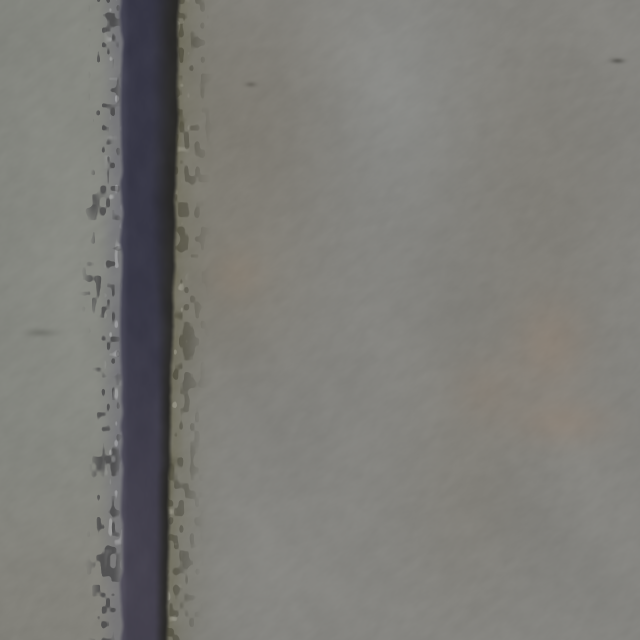
Write a three.js fragment shader that draws this texture.

```glsl
// Two weathered stone slabs parted by a dark, nearly vertical joint.
// Soft colour patches and slanted noise tint the stone; a wandering edge
// shapes the joint, and thresholded noise chips the slab rims.
varying vec2 vUv;

const vec3 STONE = vec3(0.520, 0.518, 0.502);
const vec3 LEFT_STONE = vec3(0.512, 0.518, 0.493);
const vec3 WARM_STONE = vec3(0.495, 0.480, 0.445);
const vec3 LIP_OLIVE = vec3(0.425, 0.415, 0.335);
const vec3 RIM_LILAC = vec3(0.435, 0.435, 0.465);
const vec3 JOINT_BLUE = vec3(0.220, 0.220, 0.278);
const vec3 JOINT_VIOLET = vec3(0.270, 0.260, 0.310);
const vec3 JOINT_DARK = vec3(0.165, 0.163, 0.155);
const vec3 CHIP_DARK = vec3(0.270, 0.270, 0.275);
const float JOINT_LEFT = 0.190;
const float JOINT_RIGHT = 0.263;
const float GRAIN = 0.028;

float hash(vec2 p) {
  p = fract(p * vec2(0.1031, 0.1137));
  p += dot(p, p.yx + 33.33);
  return fract((p.x + p.y) * p.x * 7.31);
}

float noise(vec2 p) {
  vec2 i = floor(p);
  vec2 f = fract(p);
  f = f * f * (3.0 - 2.0 * f);
  return mix(mix(hash(i), hash(i + vec2(1.0, 0.0)), f.x),
             mix(hash(i + vec2(0.0, 1.0)), hash(i + vec2(1.0, 1.0)), f.x), f.y);
}

float fbm(vec2 p) {
  float sum = 0.0;
  float weight = 0.5;
  for (int i = 0; i < 4; i++) {
    sum += weight * noise(p);
    p = mat2(1.6, 1.2, -1.2, 1.6) * p + 17.3;
    weight *= 0.5;
  }
  return sum / 0.9375;
}

// Soft elliptical spot
float spot(vec2 p, vec2 centre, vec2 radius) {
  vec2 d = (p - centre) / radius;
  return exp(-dot(d, d));
}

// Band that rises from a to b and falls from c to d
float band(float x, float a, float b, float c, float d) {
  return smoothstep(a, b, x) * (1.0 - smoothstep(c, d, x));
}

vec3 rightSlab(vec2 p, float edge) {
  float depth = p.x - edge;
  float warm = 0.75 * spot(p, vec2(0.38, 0.78), vec2(0.13, 0.25));
  warm += 0.45 * spot(p, vec2(0.36, 0.54), vec2(0.11, 0.12));
  warm += 0.45 * spot(p, vec2(0.84, 0.68), vec2(0.14, 0.32));
  warm += 0.40 * spot(p, vec2(0.73, 0.25), vec2(0.09, 0.20));
  vec3 c = mix(STONE, WARM_STONE, min(warm, 1.0));
  c += vec3(0.022, 0.027, 0.032) * spot(p, vec2(0.62, 0.84), vec2(0.10, 0.20));
  float blush = spot(p, vec2(0.86, 0.46), vec2(0.055, 0.07));
  blush += spot(p, vec2(0.88, 0.34), vec2(0.07, 0.035));
  blush += 0.6 * spot(p, vec2(0.76, 0.39), vec2(0.05, 0.05));
  blush += 0.6 * spot(p, vec2(0.37, 0.57), vec2(0.04, 0.04));
  c += vec3(0.026, -0.002, -0.020) * blush;

  // Olive lip with broken shadow beside the joint
  float lip = exp(-max(depth, 0.0) / 0.028);
  float wear = fbm(p * vec2(65.0, 32.0));
  c = mix(c, LIP_OLIVE, lip * (0.48 + 0.55 * wear));
  float pits = smoothstep(0.58, 0.76, noise(p * vec2(120.0, 75.0) + 5.0));
  c -= 0.10 * pits * band(depth, -0.01, 0.006, 0.015, 0.06);
  float glints = smoothstep(0.78, 0.92, noise(p * vec2(95.0, 60.0) + 41.0));
  return c + 0.11 * glints * band(depth, -0.004, 0.004, 0.008, 0.025);
}

vec3 leftSlab(vec2 p) {
  vec3 c = LEFT_STONE - vec3(0.0, 0.010, 0.012) * (1.0 - smoothstep(0.05, 0.35, p.y));
  c += 0.018 * spot(p, vec2(0.10, 0.65), vec2(0.09, 0.35));
  float rim = smoothstep(0.150, 0.190, p.x);
  c = mix(c, RIM_LILAC, rim * (0.45 + 0.5 * fbm(p * vec2(60.0, 28.0))));

  // Chips gather along the rim, with a few dense groups
  float groups = spot(p, vec2(0.147, 0.685), vec2(0.012, 0.030));
  groups += spot(p, vec2(0.145, 0.555), vec2(0.012, 0.040));
  groups += spot(p, vec2(0.160, 0.125), vec2(0.016, 0.045));
  float rimBand = band(p.x, 0.136, 0.158, 0.176, 0.194);
  float flake = noise(p * vec2(130.0, 85.0) + 9.0);
  float chip = smoothstep(0.66, 0.84, flake + 0.20 * min(groups, 1.0));
  c = mix(c, CHIP_DARK, 0.80 * chip * max(rimBand, min(groups, 1.0)));
  float glints = smoothstep(0.76, 0.94, noise(p * vec2(110.0, 65.0) + 63.0));
  return c + 0.13 * glints * band(p.x, 0.160, 0.174, 0.184, 0.195);
}

vec3 joint(vec2 p, float edge) {
  vec3 c = mix(JOINT_VIOLET, JOINT_BLUE, smoothstep(0.05, 0.65, p.y));
  float across = (p.x - JOINT_LEFT) / (edge - JOINT_LEFT);
  float shadeStart = mix(0.70, 0.48, smoothstep(0.35, 0.75, p.y));
  c = mix(c, JOINT_DARK, smoothstep(shadeStart, 0.98, across));
  c += 0.045 * (1.0 - smoothstep(0.0, 0.16, across));
  return c + 0.035 * (fbm(p * vec2(45.0, 25.0)) - 0.5);
}

void main() {
  vec2 p = vUv;
  float leftEdge = JOINT_LEFT + 0.005 * (noise(vec2(3.0, p.y * 45.0)) - 0.5);
  float rightEdge = JOINT_RIGHT + 0.016 * smoothstep(0.15, 1.0, p.y);
  rightEdge += 0.007 * (fbm(vec2(8.0, p.y * 22.0)) - 0.5);

  // Slanted mottling and fine grain shared by both slabs
  vec2 slant = vec2(0.8 * p.x + 0.6 * p.y, 0.8 * p.y - 0.6 * p.x);
  float mottle = 0.035 * (fbm(slant * vec2(9.0, 5.0)) - 0.5);
  mottle += GRAIN * (fbm(slant * vec2(48.0, 85.0)) - 0.5);
  float specks = spot(p, vec2(0.965, 0.905), vec2(0.010, 0.004));
  specks += 0.6 * spot(p, vec2(0.392, 0.868), vec2(0.008, 0.004));
  specks += 0.5 * spot(p, vec2(0.065, 0.480), vec2(0.022, 0.006));

  vec3 left = leftSlab(p) + mottle - 0.15 * specks;
  vec3 right = rightSlab(p, rightEdge) + mottle - 0.15 * specks;
  vec3 c = mix(left, joint(p, rightEdge), smoothstep(-0.004, 0.004, p.x - leftEdge));
  c = mix(c, right, smoothstep(-0.004, 0.005, p.x - rightEdge));
  gl_FragColor = vec4(c, 1.0);
}
```
